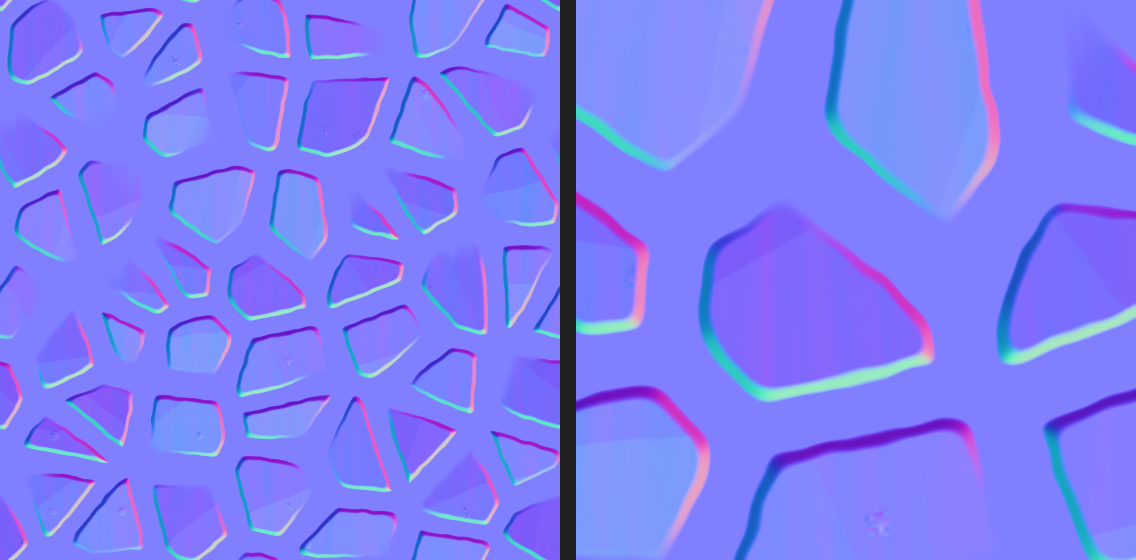
Left: the whole. Right: its middle third, enlarged.
A WebGL 1 fragment shader for this texture map:

```glsl
precision highp float;
// Tangent-space normal map of tilted, chiselled stones set in a flat ground.
// Rounded Voronoi cells give the outlines; each stone adds a bevelled wall on
// its raised side, a tilted face with a crease, vertical streaks and chips.

uniform vec2 u_resolution;

const float GRID = 7.0;            // stones across the canvas
const float JITTER = 0.94;         // irregularity of the stone sites
const float CORNER = 42.0;         // higher gives sharper corners
const float GAP = 0.085;           // half joint width, in cells
const float GAP_SPREAD = 0.055;    // extra joint width per stone
const float WALL_WIDTH = 0.052;    // bevel width, in cells
const float WALL_SLOPE = 1.75;
const vec2 FACE_TILT = vec2(0.09, 0.24);
const float CREASE_SLOPE = 0.13;
const vec2 STREAK_FREQ = vec2(105.0, 7.0);
const float STREAK_SLOPE = 0.30;
const float CHIP_GRID = 15.0;
const float CHIP_SHARE = 0.17;
const float CHIP_RADIUS = 0.10;    // in chip cells

vec2 hash2(vec2 p) {
  vec3 q = fract(p.xyx * vec3(0.1031, 0.1030, 0.0973));
  q += dot(q, q.yzx + 33.33);
  return fract((q.xx + q.yz) * q.zy);
}

float noise(vec2 p) {
  vec2 i = floor(p), f = fract(p);
  f = f * f * (3.0 - 2.0 * f);
  float low = mix(hash2(i).x, hash2(i + vec2(1.0, 0.0)).x, f.x);
  float high = mix(hash2(i + vec2(0.0, 1.0)).x, hash2(i + 1.0).x, f.x);
  return mix(low, high, f.y);
}

vec2 site(vec2 cell) {
  return cell + 0.5 + JITTER * (hash2(mod(cell, GRID) + 17.0) - 0.5);
}

vec2 direction(float turn) {
  return vec2(cos(6.2832 * turn), sin(6.2832 * turn));
}

// Rounded distance to the cell border; also the outward direction and the cell.
float border(vec2 p, out vec2 outward, out vec2 home) {
  float nearest = 100.0;
  home = floor(p);
  for (int j = -1; j <= 1; j++)
    for (int i = -1; i <= 1; i++) {
      vec2 cell = floor(p) + vec2(float(i), float(j));
      vec2 r = site(cell) - p;
      if (dot(r, r) < nearest) { nearest = dot(r, r); home = cell; }
    }
  vec2 a = site(home);
  vec2 pull = vec2(0.0);
  float total = 1e-20;
  for (int j = -2; j <= 2; j++)
    for (int i = -2; i <= 2; i++) {
      if (i == 0 && j == 0) continue;
      vec2 b = site(home + vec2(float(i), float(j)));
      vec2 n = normalize(b - a);
      float w = exp(-CORNER * dot(0.5 * (a + b) - p, n));
      total += w;
      pull += w * n;
    }
  outward = pull / max(length(pull), 1e-20);
  return -log(total) / CORNER;
}

// Signed streak pattern: broad grain, fine grain and a few strong scratches.
float streaks(vec2 uv) {
  vec2 q = uv * STREAK_FREQ;
  q.x += 0.9 * noise(uv * 18.0);
  float broad = noise(q * vec2(0.45, 0.7)) - 0.5;
  float fine = noise(q + 40.0) - 0.5;
  float scratch = noise(q * vec2(1.3, 1.0) + 90.0) - 0.5;
  return 0.35 * broad + 0.4 * fine + 3.0 * scratch * scratch * scratch;
}

// Slope of small rough bumps scattered over the faces.
vec2 chips(vec2 uv) {
  vec2 p = uv * CHIP_GRID, cell = floor(p);
  vec2 r = p - cell - 0.25 - 0.5 * hash2(cell + 51.0);
  float present = step(hash2(cell + 83.0).x, CHIP_SHARE);
  float size = CHIP_RADIUS * mix(0.6, 1.3, hash2(cell + 29.0).y);
  float x = length(r) / size;
  float rough = noise(p * 22.0) - 0.35;
  return present * r / size * exp(-x * x) * 1.5 * rough;
}

void main() {
  vec2 uv = gl_FragCoord.xy / u_resolution;
  vec2 wobble = vec2(noise(uv * 60.0), noise(uv * 60.0 + 31.0)) - 0.5;
  vec2 p = uv * GRID + 0.022 * wobble;
  vec2 outward, home;
  float d = border(p, outward, home);

  // Traits of this stone
  vec2 id = mod(home, GRID);
  vec2 traits = hash2(id + 61.0), more = hash2(id + 97.0);
  vec2 uphill = direction(traits.x);
  vec2 local = p - site(home);
  float grain = streaks(uv);

  // The raised side shows a wall, the low side sinks into the ground
  float rise = dot(local, uphill) / 0.38 + 0.35 * more.x;
  float lift = smoothstep(-0.65, 0.35, rise);
  float inset = d - GAP - GAP_SPREAD * more.y - 0.05 * (1.0 - lift);
  float wall = smoothstep(-0.004, 0.02, inset)
             * (1.0 - smoothstep(0.5 * WALL_WIDTH, 1.25 * WALL_WIDTH, inset));
  float face = smoothstep(0.0, mix(0.07, 0.03, lift), inset)
             * smoothstep(-1.35, -0.5, rise + 0.8 * grain);

  // Tilted face, split by one straight crease
  vec2 tilt = -uphill * FACE_TILT * mix(0.35, 1.1, traits.y) + vec2(0.0, 0.03);
  vec2 across = direction(more.x + 0.37 * traits.y);
  float crease = smoothstep(-0.008, 0.008, dot(local, across) - 0.2 * more.y);
  tilt += crease * CREASE_SLOPE * across * vec2(0.35, 1.0);

  vec2 slope = face * (tilt + STREAK_SLOPE * grain * vec2(1.0, 0.35) + chips(uv));
  slope = mix(slope, WALL_SLOPE * outward, wall * lift);

  // Encode with green pointing down the canvas
  vec3 normal = normalize(vec3(slope.x, -slope.y, 1.0));
  gl_FragColor = vec4(0.5 + 0.5 * normal, 1.0);
}
```
